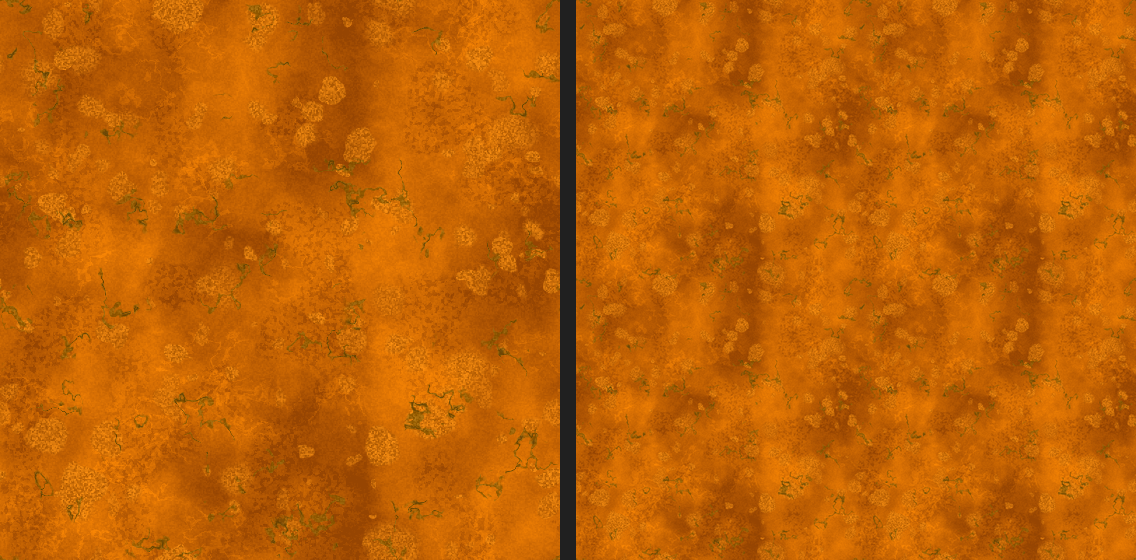
Left, the tile; right, the same tile 2 across and 2 down.
Give the GLSL for this texture, as a WebGL 2 fragment shader.

```glsl
#version 300 es
precision highp float;
precision highp int;

uniform vec2 u_resolution;
out vec4 fragColor;

// Integer wrapping keeps opposite edges identical
vec3 hash(vec2 cell, float period_x, float period_y, float seed) {
  ivec2 period = ivec2(period_x + 0.5, period_y + 0.5);
  ivec2 id = (ivec2(floor(cell + 0.5)) + period) % period;
  uvec3 v = uvec3(uvec2(id), uint(seed + 0.5)) * 1664525u + 1013904223u;
  v.x += v.y * v.z; v.y += v.z * v.x; v.z += v.x * v.y;
  v ^= v >> 16u;
  v.x += v.y * v.z; v.y += v.z * v.x; v.z += v.x * v.y;
  return vec3(v >> 8u) / 16777216.0;
}

// Smooth cellular noise, centred on zero, wrapping after one canvas
float cellular(vec2 uv, vec2 period, float seed) {
  vec2 p = uv * period, base = floor(p);
  float total = 0.0, weights = 0.0;
  for (int y = -1; y <= 1; y++)
    for (int x = -1; x <= 1; x++) {
      vec2 cell = base + vec2(x, y);
      vec3 h = hash(cell, period.x, period.y, seed);
      float near = 1.0 - smoothstep(0.0, 1.2, length(cell + 0.2 + 0.6 * h.xy - p));
      float w = near * near + 1e-5 * near;
      total += w * (h.z - 0.5);
      weights += w;
    }
  return total / max(weights, 1e-6);
}

float layered(vec2 uv, vec2 period, int octaves, float seed) {
  float sum = 0.0, amplitude = 1.0;
  for (int i = 0; i < octaves; i++) {
    sum += amplitude * cellular(uv, period, seed + float(i));
    period *= 2.0;
    amplitude *= 0.6;
  }
  return sum;
}

// Scattered roundish blotches: each has its own size, softness and strength
float blotches(vec2 uv, float period, float density, float seed) {
  vec2 p = uv * period, base = floor(p);
  float cover = 0.0;
  for (int y = -1; y <= 1; y++)
    for (int x = -1; x <= 1; x++) {
      vec2 cell = base + vec2(x, y);
      vec3 place = hash(cell, period, period, seed);
      vec3 look = hash(cell, period, period, seed + 1.0);
      float radius = mix(0.16, 0.42, place.z * place.z);
      float softness = mix(0.08, 0.6, look.y * look.y);
      float d = length((cell + place.xy - p) * vec2(1.0, mix(0.8, 1.2, look.z)));
      float shape = 1.0 - smoothstep(radius * (1.0 - softness), radius * (1.0 + 0.3 * softness), d);
      cover = max(cover, shape * step(look.x, density) * mix(0.5, 1.0, look.z));
    }
  return cover;
}

void main() {
  vec2 uv = gl_FragCoord.xy / u_resolution;
  vec2 wobble = vec2(layered(uv, vec2(22.0), 3, 10.0), layered(uv, vec2(22.0), 3, 20.0));
  vec2 bent = uv + 0.016 * wobble;
  float grain = cellular(uv, vec2(400.0), 30.0);

  // Cloudy rust with faint vertical streaks
  float clouds = layered(bent, vec2(6.0), 6, 40.0);
  float streaks = cellular(bent, vec2(19.0, 5.0), 50.0);
  float tone = 0.43 + 0.58 * clouds + 0.18 * streaks + 0.2 * grain;

  // Fine dark pitting gathered in patches
  float pits = smoothstep(0.04, 0.24, layered(uv, vec2(170.0), 2, 60.0));
  tone -= 0.24 * pits * smoothstep(-0.05, 0.2, cellular(bent, vec2(11.0), 65.0));

  // Bright ragged flakes
  float curl = abs(layered(bent, vec2(21.0, 25.0), 5, 70.0));
  float flakes = 1.0 - smoothstep(0.03, 0.12, curl);
  flakes *= smoothstep(0.05, 0.2, cellular(bent, vec2(9.0), 80.0));
  tone += 0.22 * flakes;

  vec3 color = mix(vec3(0.59, 0.27, 0.008), vec3(0.97, 0.52, 0.018), clamp(tone, 0.0, 1.0));

  // Pale grainy blotches
  float pale = max(blotches(bent, 8.0, 0.55, 90.0), blotches(bent, 14.0, 0.4, 94.0));
  pale = max(pale, 0.9 * blotches(bent, 25.0, 0.12, 98.0));
  vec3 paleColor = vec3(0.835, 0.465, 0.045) + vec3(0.38, 0.27, 0.09) * grain;
  color = mix(color, paleColor, 0.85 * pale);

  // Broken olive threads with dark cores
  float thread = abs(layered(bent, vec2(17.0), 4, 110.0));
  float patchMask = smoothstep(0.12, 0.21, cellular(bent, vec2(19.0), 120.0));
  float olive = (1.0 - smoothstep(0.03, 0.085, thread)) * patchMask;
  float core = (1.0 - smoothstep(0.004, 0.035, thread)) * patchMask;
  core *= smoothstep(0.04, 0.2, cellular(uv, vec2(45.0), 130.0));
  color = mix(color, vec3(0.54, 0.365, 0.015) + 0.15 * grain, 0.75 * olive);
  color = mix(color, vec3(0.31, 0.21, 0.02), 0.6 * core);

  fragColor = vec4(clamp(color, 0.0, 1.0), 1.0);
}
```
